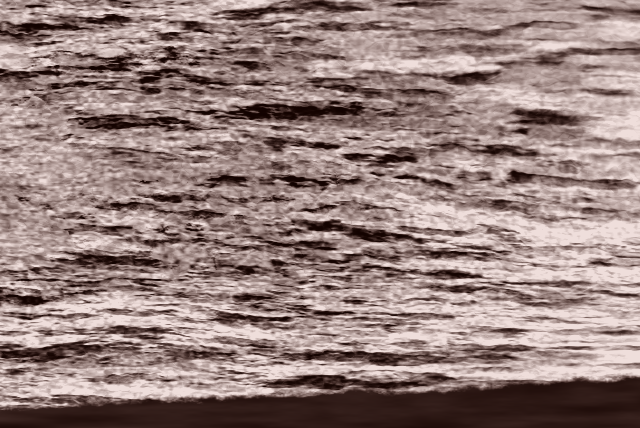
Write a Shadertoy shader that draws this texture.

```glsl
// Weathered, split wood: a height field of stretched ledges, cellular chips
// and fibres is lit from above, with marched shadows under every ledge.
// Detail softens away from the focal band; a dark gap runs along the bottom.

float hash(vec2 p) {
    vec3 q = fract(p.xyx * 0.1031);
    q += dot(q, q.yzx + 33.33);
    return fract((q.x + q.y) * q.z);
}

float noise(vec2 p) {
    vec2 i = floor(p), f = fract(p);
    f = f * f * (3.0 - 2.0 * f);
    return mix(mix(hash(i), hash(i + vec2(1, 0)), f.x),
               mix(hash(i + vec2(0, 1)), hash(i + vec2(1, 1)), f.x), f.y);
}

// Layered noise whose finer layers fade as detail goes to zero
float layers(vec2 p, float detail) {
    float sum = 0.0, total = 0.0, amp = 1.0;
    for (int i = 0; i < 4; i++) {
        sum += amp * noise(p);
        total += amp;
        p = p * vec2(2.3, 1.9) + 17.3;
        amp *= 0.62 * mix(0.4, 1.0, detail);
    }
    return sum / total;
}

// Cellular chips: a random level per cell, easing to 0.5 at its borders
float chips(vec2 p) {
    vec2 base = floor(p);
    float near = 9.0, second = 9.0, level = 0.5;
    for (int y = -1; y <= 1; y++)
    for (int x = -1; x <= 1; x++) {
        vec2 cell = base + vec2(x, y);
        vec2 seed = cell + vec2(hash(cell), hash(cell + 51.7));
        float d = length(seed - p);
        if (d < near) {
            second = near;
            near = d;
            level = hash(cell + 9.1);
        } else second = min(second, d);
    }
    return mix(0.5, level, smoothstep(0.0, 0.2, second - near));
}

// Elliptical patch with its outline broken up by rag
float patchMask(vec2 p, vec2 centre, vec2 size, float rag) {
    return 1.0 - smoothstep(0.5, 1.1, length((p - centre) / size) + rag);
}

// Grain dips to the right through the middle and wanders slightly
vec2 bend(vec2 p) {
    p.y += 0.06 * p.x * exp(-18.0 * (p.y - 0.43) * (p.y - 0.43));
    p.y += 0.022 * (noise(p * vec2(3, 5)) - 0.5);
    p.y += 0.005 * (noise(p * vec2(15, 26)) - 0.5);
    p.y += 0.003 * (noise(p * vec2(60, 50)) - 0.5);
    return p;
}

float height(vec2 p, float focus) {
    vec2 g = bend(p);
    float soft = mix(0.14, 0.08, focus);
    float coarse = layers(g * vec2(3.2, 27), focus);
    float fine = layers(g * vec2(7, 60) + 31.0, focus);
    float h = 0.12 * noise(g * vec2(2, 7))
            + 0.34 * smoothstep(0.5 - soft, 0.5 + soft, coarse)
            + 0.26 * smoothstep(0.5 - soft, 0.5 + soft, fine)
            + 0.22 * layers(g * vec2(18, 105), focus)
            + 0.24 * mix(0.5, chips(g * vec2(16, 54)), 0.2 + 0.8 * focus);

    // Flatter old surface surviving at the left, with one long tongue
    float rag = layers(p * vec2(20, 55), 1.0) - 0.5;
    float tongue = p.y - 0.61 + 0.03 * rag;
    float reach = 0.17 + 0.6 * exp(-1100.0 * tongue * tongue)
                + 0.5 * (layers(p * vec2(4, 13), 1.0) - 0.5) + 0.2 * rag;
    float slab = smoothstep(-0.012, 0.012, reach - p.x)
               * smoothstep(0.38, 0.42, p.y) * (1.0 - smoothstep(0.79, 0.84, p.y));
    h = mix(h, 0.34 + 0.48 * h, slab);

    // Rotted hollows and a crumbled knot
    h -= 0.22 * patchMask(p, vec2(0.47, 0.52), vec2(0.36, 0.03), 2.0 * rag);
    h -= 0.3 * patchMask(p, vec2(0.22, 0.86), vec2(0.19, 0.025), 2.0 * rag);
    h -= 0.2 * patchMask(p, vec2(0.1, 0.31), vec2(0.14, 0.03), 2.0 * rag);
    float knot = patchMask(p, vec2(0.41, 0.415), vec2(0.08, 0.06), 2.0 * rag);
    return mix(h, 0.1 + 0.55 * noise(p * 80.0), knot * 0.8);
}

void mainImage(out vec4 fragColor, in vec2 fragCoord) {
    vec2 p = fragCoord / iResolution.y;
    float focus = 1.0 - 0.85 * smoothstep(0.35, 1.05, p.x * 0.45 + abs(p.y - 0.45) * 0.7 - 0.05);
    float h = height(p, focus);

    // Shadows cast downwards by higher wood
    float cover = 0.0;
    for (int i = 1; i <= 10; i++) {
        float d = 0.0034 * float(i);
        cover = max(cover, height(p + vec2(-0.2 * d, d), focus) - h - 7.5 * d);
    }
    float shade = smoothstep(-0.02, 0.42, cover);
    float facing = clamp(h - height(p + vec2(0.0, 0.004), focus), -0.25, 0.2);

    float right = smoothstep(0.6, 1.4, p.x);
    float lowerFace = exp(-90.0 * (p.y - 0.17) * (p.y - 0.17));
    float light = max(right, lowerFace);
    vec2 g = bend(p);
    vec2 rot = (p - vec2(0.4, 0.65)) / vec2(0.6, 0.34);
    float tone = 0.605 + 0.48 * (h - 0.57) + 0.5 * facing
               - mix(0.42, 0.38, light) * shade + 0.09 * light
               - 0.09 * exp(-dot(rot, rot))
               + 0.18 * (noise(p * vec2(2.5, 6) + 4.0) - 0.5)
               + 0.2 * (0.25 + 0.75 * focus) * (chips(g * vec2(45, 110)) - 0.5)
               + 0.3 * (0.2 + 0.8 * focus) * (noise(g * vec2(105, 165)) - 0.5);

    // Pale flecks of lichen at the upper left
    float rag = layers(p * vec2(20, 55), 1.0) - 0.5;
    float lichen = patchMask(p, vec2(0.03, 0.865), vec2(0.05, 0.02), 2.0 * rag)
                 + patchMask(p, vec2(0.25, 0.88), vec2(0.04, 0.014), 2.0 * rag);
    tone = mix(tone, 0.85, 0.7 * min(lichen, 1.0));

    // Lower edge of the plank and the dark gap beneath it
    float edge = 0.045 + 0.045 * p.x + 0.03 * (layers(p * vec2(5, 9), 0.6) - 0.5) + 0.025 * rag;
    float gap = 1.0 - smoothstep(-0.008, 0.008, p.y - edge);
    tone = mix(tone, 0.18 * layers(p * vec2(5, 45), 0.5) - 0.02, gap);

    // Soft toe in the blacks, then a warm brown-grey tint
    tone = min(0.02 + 0.5 * (tone + sqrt(tone * tone + 0.006)), 0.89);
    vec3 warmth = vec3(0.043, -0.017, -0.028)
                * (1.0 + 2.6 * tone * (1.0 - tone) * (1.3 - tone));
    fragColor = vec4(clamp(tone + warmth, 0.0, 1.0), 1.0);
}
```
